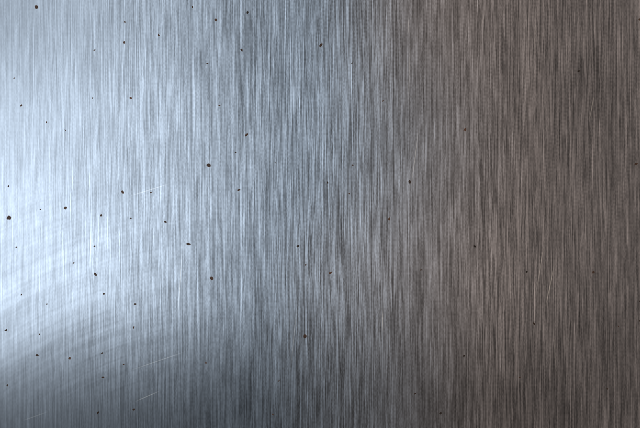
A WebGL 1 fragment shader for this texture:

```glsl
precision highp float;
// Brushed steel sheet: a cool glow at the left fades into warm grey at the right.
// Fine vertical fibres come from stretched column noise; faint polishing arcs,
// hairline scratches and small specks of dirt lie on top.

uniform vec2 u_resolution;

float hash(vec2 p) {
  return fract(sin(dot(p, vec2(127.1, 311.7))) * 43758.5453);
}

float noise(vec2 p) {
  vec2 i = floor(p), f = fract(p);
  f = f * f * (3.0 - 2.0 * f);
  return mix(mix(hash(i), hash(i + vec2(1.0, 0.0)), f.x),
             mix(hash(i + vec2(0.0, 1.0)), hash(i + 1.0), f.x), f.y);
}

// One column of noise with its own offset and grain length
float strand(float column, float y) {
  y = y * (0.5 + 1.2 * hash(vec2(column, 3.0))) + 40.0 * hash(vec2(column, 9.0));
  float j = floor(y);
  return mix(hash(vec2(column, j)), hash(vec2(column, j + 1.0)),
             smoothstep(0.2, 0.8, y - j));
}

// Neighbouring strands blended, centred on zero
float fibre(vec2 p) {
  float i = floor(p.x);
  return mix(strand(i, p.y), strand(i + 1.0, p.y),
             smoothstep(0.2, 0.8, p.x - i)) - 0.5;
}

// Broad light: bright left, shaded bottom and top corner
float sheetLight(float u, float y) {
  float light = 0.35 + 0.53 * pow(1.0 - smoothstep(-0.1, 0.95, u), 1.2);
  vec2 g = vec2(u / 0.24, (y - 0.47 - 0.3 * u) / 0.25);
  light += 0.08 * exp(-dot(g, g));
  float bottom = 1.0 - smoothstep(-0.05, 0.34, y - 0.12 * u);
  light *= 1.0 - bottom * mix(0.56, 0.16, smoothstep(0.2, 0.9, u));
  light *= 1.0 - 0.16 * smoothstep(0.7, 1.0, y) * (1.0 - smoothstep(0.0, 0.6, u));
  return light;
}

// Curved polishing marks around a centre below the sheet
float polishArcs(vec2 p) {
  vec2 d = p - vec2(0.62, -0.75);
  float r = length(d), a = atan(d.x, d.y);
  float marks = noise(vec2(r * 22.0, a * 3.0)) + 0.6 * noise(vec2(r * 85.0, a * 5.0))
              + 0.5 * noise(vec2(r * 230.0, a * 8.0)) - 1.05;
  float area = (1.0 - smoothstep(0.2, 0.62, p.x))
             * smoothstep(0.0, 0.2, p.y) * (1.0 - smoothstep(0.4, 0.68, p.y));
  return marks * area;
}

// Faint hairlines, steep on the right and slanted on the left
float scratches(vec2 p, float aspect, float px) {
  float sum = 0.0;
  for (int i = 0; i < 16; i++) {
    float k = float(i);
    vec2 c = vec2(hash(vec2(k, 1.0)) * aspect, hash(vec2(k, 2.0)));
    float tilt = hash(vec2(k, 4.0)) - 0.5;
    float angle = c.x < 0.4 ? 0.4 + 0.5 * tilt : 1.5 + 0.3 * tilt;
    vec2 dir = vec2(cos(angle), sin(angle)), d = p - c;
    float halfLength = 0.02 + 0.07 * hash(vec2(k, 5.0));
    float along = dot(d, dir);
    float off = length(d - dir * clamp(along, -halfLength, halfLength));
    float fade = 1.0 - smoothstep(0.2, 1.0, abs(along) / halfLength);
    sum += (1.0 - smoothstep(0.0, 0.0006 + 0.6 * px, off)) * fade
         * (0.3 + 0.7 * hash(vec2(k, 6.0)));
  }
  return sum;
}

// Scattered dirt, one possible elongated speck per cell
float specks(vec2 p, float u, float px) {
  vec2 cell = floor(p * 15.0);
  vec2 centre = (cell + 0.2 + 0.6 * vec2(hash(cell + 11.0), hash(cell + 23.0))) / 15.0;
  float turn = 6.283 * hash(cell + 31.0);
  vec2 d = p - centre;
  d = vec2(d.x * cos(turn) + d.y * sin(turn), d.y * cos(turn) - d.x * sin(turn));
  d.y *= 1.0 + hash(cell + 43.0);
  float size = 0.0015 + 0.0032 * pow(hash(cell + 57.0), 2.0);
  float edge = length(d) + 0.0015 * (noise(p * 400.0) - 0.5);
  float present = step(hash(cell + 71.0), mix(0.42, 0.14, smoothstep(0.15, 0.5, u)));
  return present * (1.0 - smoothstep(size - 0.5 * px, size + 0.7 * px, edge));
}

void main() {
  float px = 1.0 / u_resolution.y;
  float aspect = u_resolution.x * px;
  vec2 p = gl_FragCoord.xy * px;
  float u = p.x / aspect;

  // Short and long hair-fine fibres, sharp glints, then weak wider bands
  float glint = pow(fibre(p * vec2(330.0, 9.0) + 310.0) + 0.5, 7.0);
  float grain = 0.32 * fibre(p * vec2(430.0, 20.0))
              + 0.30 * fibre(p * vec2(370.0, 7.0) + 130.0)
              + 0.13 * fibre(p * vec2(215.0, 9.0) + 70.0)
              + 0.09 * fibre(p * vec2(60.0, 5.0) + 190.0)
              + 0.18 * (noise(p * vec2(390.0, 230.0)) - 0.5)
              + 0.26 * (glint - 0.11);
  float light = sheetLight(u, p.y);
  light *= 1.0 + grain * mix(0.34, 1.05, smoothstep(0.0, 0.55, u));
  light *= 1.0 + 0.12 * (noise(p * vec2(5.0, 3.0)) - 0.5);
  light += 0.09 * polishArcs(p);

  // Cool steel turning warm to the right
  float warmth = smoothstep(0.42, 0.82, u + 0.12 * (noise(p * 3.0 + 8.0) - 0.5) - 0.1 * grain);
  vec3 tint = mix(vec3(0.92, 1.0, 1.09), vec3(1.08, 0.99, 0.95), warmth);
  vec3 color = light * tint;

  color += vec3(0.17, 0.16, 0.14) * scratches(p, aspect, px);
  vec3 dirt = mix(vec3(0.10, 0.09, 0.08), vec3(0.30, 0.20, 0.15), noise(p * 30.0));
  color = mix(color, dirt, 0.88 * specks(p, u, px));
  gl_FragColor = vec4(clamp(color, 0.0, 1.0), 1.0);
}
```
